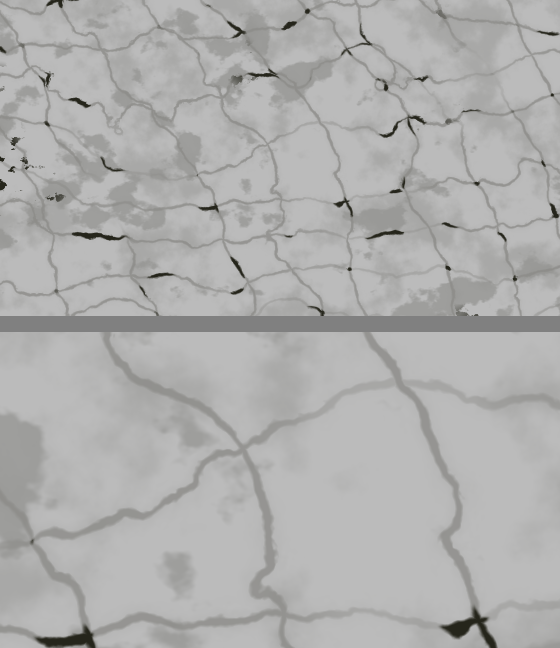
Top: the whole. Bottom: its middle third, enlarged.
Reproduce this texture procedurally as a WebGL 1 fragment shader.

```glsl
precision highp float;
// Pale grey marble with wandering grey veins, smoky patches and dark mineral flecks.

uniform vec2 u_resolution;

const vec3 LIGHT_STONE = vec3(0.735, 0.735, 0.735);
const vec3 CLOUD_STONE = vec3(0.660, 0.660, 0.655);
const vec3 PATCH_GREY = vec3(0.580, 0.580, 0.570);
const vec3 VEIN_GREY = vec3(0.545, 0.543, 0.530);
const vec3 MINERAL = vec3(0.145, 0.145, 0.105);

const float ACROSS_COUNT = 6.8;   // level veins per canvas height
const float STEEP_COUNT = 4.3;    // steep veins per canvas height
const float WARP = 0.46;          // large bends of the veins
const float CRINKLE = 0.045;      // small kinks of the veins
const float VEIN_WIDTH = 0.0042;  // half width
const float FLECK_WIDTH = 0.0072; // half width of the dark stretches
const float SOFTNESS = 0.0020;

float hash(vec2 p) {
  vec3 q = fract(vec3(p.xyx) * 0.1031);
  q += dot(q, q.yzx + 33.33);
  return fract((q.x + q.y) * q.z);
}

float noise(vec2 p) {
  vec2 i = floor(p);
  vec2 f = fract(p);
  f = f * f * (3.0 - 2.0 * f);
  float low = mix(hash(i), hash(i + vec2(1.0, 0.0)), f.x);
  float high = mix(hash(i + vec2(0.0, 1.0)), hash(i + 1.0), f.x);
  return mix(low, high, f.y);
}

float fbm(vec2 p) {
  float sum = 0.0;
  float amplitude = 0.516;
  for (int i = 0; i < 5; i++) {
    sum += amplitude * noise(p);
    p = mat2(0.8, 0.6, -0.6, 0.8) * p * 2.03 + 17.3;
    amplitude *= 0.5;
  }
  return sum;
}

// Warped coordinate whose whole steps separate neighbouring veins
float veinField(vec2 p, vec2 direction, float seed) {
  float bend = WARP * fbm(p * 1.9 + seed) + CRINKLE * fbm(p * 11.0 + seed);
  return dot(p, direction) + length(direction) * bend;
}

// Signed offset from the vein of one band, which sways on its own
float veinOffset(vec2 p, vec2 direction, float seed, float band) {
  float sway = noise(p * 3.4 + band * 19.7 + seed);
  float centre = 0.5 + 0.3 * (hash(vec2(band + 50.0, seed)) - 0.5) + 0.6 * (sway - 0.5);
  return veinField(p, direction, seed) - band - centre;
}

// Distance to the nearest vein, in canvas heights
float veinDistance(vec2 p, vec2 direction, float seed) {
  const float STEP = 0.002;
  float band = floor(veinField(p, direction, seed));
  float here = veinOffset(p, direction, seed, band);
  float right = veinOffset(p + vec2(STEP, 0.0), direction, seed, band);
  float above = veinOffset(p + vec2(0.0, STEP), direction, seed, band);
  float slope = length(vec2(right - here, above - here)) / STEP;
  return abs(here) / max(slope, 2.5);
}

float stroke(float dist, float halfWidth, float blur) {
  return 1.0 - smoothstep(halfWidth - blur, halfWidth + blur, dist);
}

void main() {
  vec2 p = gl_FragCoord.xy / u_resolution.y;
  float blur = SOFTNESS + 0.5 / u_resolution.y;

  // Cloudy ground and small smoky patches
  float clouds = 0.65 * fbm(p * 6.5 + 3.0) + 0.35 * fbm(p * 20.0 + 8.0);
  vec3 color = mix(CLOUD_STONE, LIGHT_STONE, smoothstep(0.33, 0.56, clouds));
  float region = noise(p * 2.6 + 41.0);
  float smoke = 0.75 * fbm(p * vec2(10.0, 13.0) + 61.0) + 0.25 * region;
  color = mix(color, PATCH_GREY, 0.75 * smoothstep(0.61, 0.69, smoke));

  // Two crossing families of veins
  float across = veinDistance(p, vec2(-0.06, 1.0) * ACROSS_COUNT, 7.0);
  float steep = veinDistance(p, vec2(1.0, 0.5) * STEEP_COUNT, 29.0);
  float ragged = fbm(p * 40.0 + 5.0);
  float width = VEIN_WIDTH * (0.4 + 1.2 * ragged);
  float acrossFade = mix(0.5, 1.0, smoothstep(0.25, 0.6, noise(p * 4.0 + 83.0)));
  float steepFade = smoothstep(0.15, 0.5, noise(p * 2.7 + 97.0));
  float veins = max(stroke(across, width, blur) * acrossFade,
                    stroke(steep, width, blur) * steepFade);
  float halo = max(exp(-across / 0.008) * acrossFade, exp(-steep / 0.008) * steepFade);
  color = mix(color, VEIN_GREY, max(0.8 * veins, 0.22 * halo));

  // Dark mineral along stretches of vein, at crossings and in rare clusters
  float nearest = min(across, steep + 0.03 * (1.0 - steepFade));
  float stretch = smoothstep(0.71, 0.92, noise(p * 12.0 + 13.0));
  float fleckWidth = FLECK_WIDTH * stretch * (0.1 + 1.6 * ragged);
  float flecks = stroke(nearest, fleckWidth, blur) * smoothstep(0.05, 0.35, stretch);
  float crossing = stroke(length(vec2(across, steep)), 0.015 * (ragged - 0.08), blur);
  crossing *= steepFade * smoothstep(0.45, 0.65, noise(p * 7.0 + 71.0));
  float cluster = smoothstep(0.63, 0.70, fbm(p * vec2(24.0, 32.0) + 31.0));
  cluster *= smoothstep(0.88, 0.94, region);
  color = mix(color, MINERAL, max(max(flecks, crossing), cluster));

  gl_FragColor = vec4(color, 1.0);
}
```
